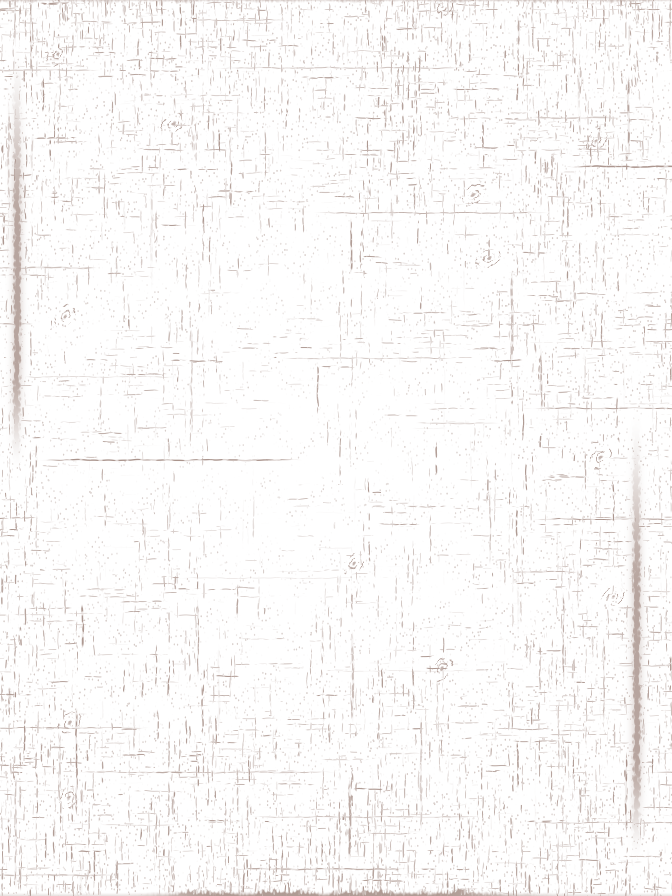
Reproduce this texture procedurally as a Shadertoy shader.

```glsl
const vec3 PAPER = vec3(1.0);
const vec3 INK = vec3(0.61, 0.51, 0.475);

vec3 hash3(vec2 p) {
    vec3 q = fract(p.xyx * vec3(0.1031, 0.1030, 0.0973));
    q += dot(q, q.yxz + 33.33);
    return fract((q.xxy + q.yzz) * q.zyx);
}

// Distance to the nearest scattered point
float cellular(vec2 p) {
    vec2 id = floor(p), f = p - id;
    float nearest = 2.0;
    for (int y = -1; y <= 1; y++)
    for (int x = -1; x <= 1; x++) {
        vec2 o = vec2(x, y);
        nearest = min(nearest, length(o + hash3(id + o + 71.0).xy - f));
    }
    return nearest;
}

// Smooth drift in the range -1 to 1
float layeredSines(vec2 p) {
    return 0.5 * sin(p.x + 1.7 * sin(p.y * 0.8))
         + 0.3 * sin(p.x * 2.3 - p.y * 1.4 + 2.0)
         + 0.2 * sin(p.x * 4.9 + p.y * 3.1 + 4.0);
}

float blob(float d, float radius, float soft) {
    return 1.0 - smoothstep(radius - soft, radius + soft, d);
}

// One random stroke along x in each cell
float scratches(vec2 p, vec2 cell, float halfWidth, float amount, float seed, float px) {
    p.y += 0.0010 * layeredSines(vec2(p.x * 60.0 + seed, p.y * 9.0));
    float row = floor(p.y / cell.y);
    vec2 q = p / cell + vec2(9.0 * hash3(vec2(row, seed)).x, 0.0);
    vec2 id = floor(q), f = q - id;
    vec3 r = hash3(id + seed * 13.7);
    vec3 s = hash3(id + seed * 5.3 + 40.0);
    float halfLen = mix(0.10, 0.48, r.x);
    float mid = mix(halfLen, 1.0 - halfLen, r.y);
    float across = abs(f.y - mix(0.3, 0.7, r.z)) * cell.y;
    float ends = 1.0 - smoothstep(halfLen * 0.75, halfLen, abs(f.x - mid));
    float w = halfWidth * mix(0.5, 1.2, s.y) * mix(0.5, 1.0, ends);
    float line = clamp((w - across) / px + 0.5, 0.0, 1.0);
    return line * ends * mix(0.35, 1.0, s.z) * smoothstep(0.0, 0.12, amount - s.x);
}

// Small broken rings around a dark eye
float knots(vec2 p, float cell, float amount, float px) {
    vec2 id = floor(p / cell);
    vec3 r = hash3(id + 23.0);
    vec2 q = p - (id + mix(vec2(0.2), vec2(0.8), r.xy)) * cell;
    float a = 0.4 + 0.7 * r.z;
    q = mat2(cos(a), -sin(a), sin(a), cos(a)) * q * vec2(0.8, 1.25);
    float d = length(q) + 0.0018 * layeredSines(q * 260.0 + r.xy * 20.0);
    float ring = min(abs(d - 0.007), abs(d - 0.015));
    float broken = smoothstep(-0.2, 0.35, layeredSines(q * 210.0 + r.yz * 30.0));
    float ink = max(blob(ring, 0.0007, px * 0.6) * broken, 0.8 * blob(d, 0.0022, px));
    return ink * step(hash3(id + 61.0).x, amount);
}

// Soft upright smear with ragged sides
float smear(vec2 p, float x, float bottom, float top, float halfWidth, float rough) {
    float fade = smoothstep(bottom, bottom + 0.16, p.y) * (1.0 - smoothstep(top - 0.28, top, p.y));
    float d = abs(p.x - x + 0.0010 * layeredSines(p.yy * 11.0));
    float core = blob(d + 0.006 * (rough - 0.4), halfWidth * 0.75, halfWidth * 0.4);
    float halo = 0.30 * exp(-d * d / (halfWidth * halfWidth * 1.6));
    return fade * max(core * 0.72, halo);
}

void mainImage(out vec4 fragColor, in vec2 fragCoord) {
    float px = 1.0 / iResolution.x;
    vec2 p = fragCoord * px;
    float height = iResolution.y * px;

    // Wear is light in the middle and heavy by the edges
    float wear = smoothstep(0.05, 0.68, length((p - vec2(0.43, 0.5 * height)) * vec2(1.1, 1.0)));
    float edgeY = min(p.y, height - p.y);
    float rim = exp(-edgeY * 8.0);
    float upright = 0.10 + 0.24 * wear + 0.36 * rim + 0.24 * layeredSines(p * vec2(23.0, 3.0));
    float level = 0.13 + 0.17 * wear + 0.20 * layeredSines(p.yx * vec2(23.0, 4.0) + 3.0);

    // Dry gaps along the strokes
    float gapsV = blob(cellular(p * vec2(230.0, 85.0)), 0.47, 0.14);
    float gapsH = blob(cellular(p * vec2(75.0, 230.0) + 9.0), 0.50, 0.14);

    // Fine grain
    float fineV = max(scratches(p.yx, vec2(0.09, 0.0085), 0.0010, upright * 1.15, 1.0, px),
                      scratches(p.yx, vec2(0.05, 0.0065), 0.0009, upright, 2.0, px));
    float fineH = max(scratches(p, vec2(0.08, 0.0090), 0.0008, level, 3.0, px),
                      scratches(p, vec2(0.04, 0.0070), 0.0007, level * 0.8, 4.0, px));
    float ink = max(fineV * gapsV, fineH * gapsH) * 0.85;

    // Long cracks
    float longV = scratches(p.yx, vec2(0.20, 0.034), 0.0015, 0.06 + 0.55 * upright, 5.0, px);
    float longH = scratches(p, vec2(0.42, 0.075), 0.0010, 0.50, 6.0, px);
    ink = max(ink, max(longV * mix(0.2, 0.9, gapsV), longH * mix(0.35, 0.9, gapsH)));

    // Sparse dust
    float dust = blob(cellular(p * vec2(125.0, 95.0)), 0.13, 0.10);
    float dustPatch = smoothstep(0.0, 0.9, 0.1 + 0.35 * wear + 0.6 * layeredSines(p.yx * vec2(67.0, 93.0)));
    ink = max(ink, dust * dustPatch * 0.45);
    ink = max(ink, knots(p, 0.20, 0.42, px) * 0.75);

    // Side smears and worn rims
    float rough = cellular(p * vec2(210.0, 110.0));
    ink = max(ink, smear(p, 0.025, 0.63, 1.27, 0.0070, rough));
    ink = max(ink, smear(p, 0.947, 0.05, 0.73, 0.0072, rough));
    float middle = smoothstep(0.18, 0.32, p.x) * (1.0 - smoothstep(0.65, 0.85, p.x));
    float clump = 0.5 + 0.5 * layeredSines(vec2(p.x * 48.0, p.y * 30.0));
    float bottomRim = blob(p.y, 0.002 + 0.016 * middle * rough * clump, 0.004);
    float topRim = blob(height - p.y, 0.006 * rough * clump, 0.003);
    ink = max(ink, max(bottomRim * mix(0.3, 0.8, middle), topRim * 0.5));

    fragColor = vec4(mix(PAPER, INK, clamp(ink, 0.0, 1.0)), 1.0);
}
```
